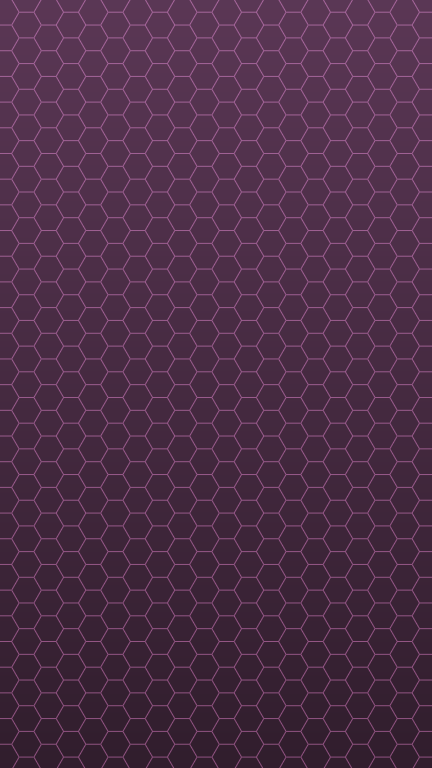
A WebGL 1 fragment shader for this pattern:

```glsl
precision highp float;

uniform vec2 u_resolution;

const float ROWS = 29.9;                          // hexagons down the canvas
const vec2 FIRST_CENTRE = vec2(1.032, -0.975);    // from the top left, in hexagon heights
const float LINE_WIDTH = 0.039;                   // in hexagon heights

const vec3 FILL_TOP = vec3(0.355, 0.215, 0.333);
const vec3 FILL_BOTTOM = vec3(0.190, 0.115, 0.175);
const vec3 LINE_TOP = vec3(0.650, 0.400, 0.610);
const vec3 LINE_BOTTOM = vec3(0.560, 0.320, 0.500);

// Offset from the nearest centre of a flat-topped honeycomb of unit height
vec2 hexCell(vec2 p) {
  vec2 period = vec2(sqrt(3.0), 1.0);
  vec2 a = mod(p, period) - 0.5 * period;
  vec2 b = mod(p - 0.5 * period, period) - 0.5 * period;
  return dot(a, a) < dot(b, b) ? a : b;
}

// Distance from a point inside the cell to its border
float hexBorderDistance(vec2 cell) {
  vec2 q = abs(cell);
  return 0.5 - max(q.y, dot(q, vec2(0.5 * sqrt(3.0), 0.5)));
}

// Share of a pixel covered by a line at the given distance
float lineCoverage(float distance, float width, float pixel) {
  float nearSide = clamp((distance + 0.5 * width) / pixel + 0.5, 0.0, 1.0);
  float farSide = clamp((distance - 0.5 * width) / pixel + 0.5, 0.0, 1.0);
  return nearSide - farSide;
}

void main() {
  float pixel = ROWS / u_resolution.y;
  float height = gl_FragCoord.y / u_resolution.y;
  vec2 fromTopLeft = (gl_FragCoord.xy - vec2(0.0, u_resolution.y)) * pixel;

  // Honeycomb outline
  float border = hexBorderDistance(hexCell(fromTopLeft - FIRST_CENTRE));
  float line = lineCoverage(border, LINE_WIDTH, pixel);

  // Vertical shading of fill and outline
  vec3 fill = mix(FILL_BOTTOM, FILL_TOP, height);
  vec3 outline = mix(LINE_BOTTOM, LINE_TOP, height);
  gl_FragColor = vec4(mix(fill, outline, line), 1.0);
}
```
